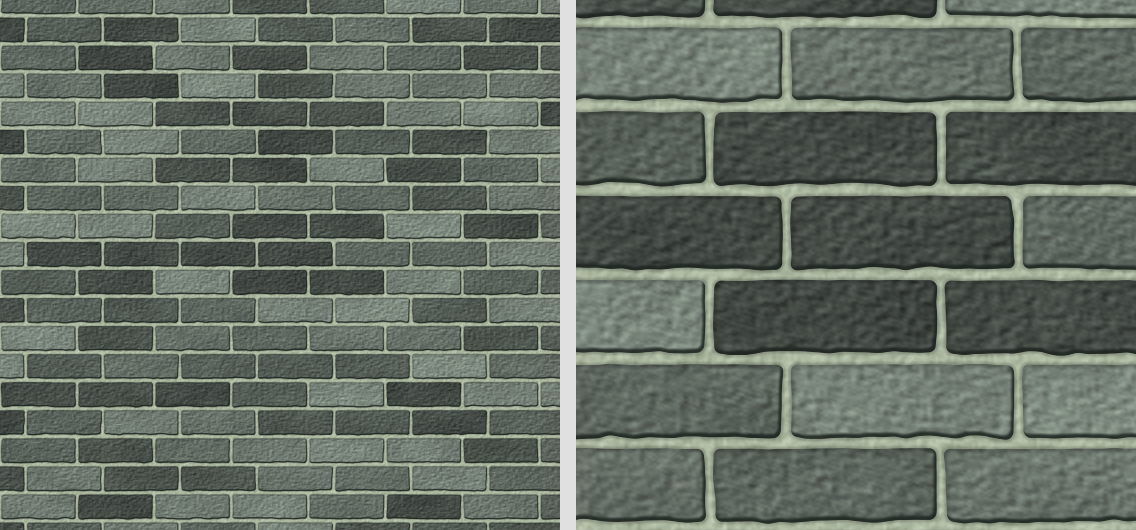
Left: the whole. Right: its middle third, enlarged.
This texture is drawn by a Shadertoy shader. Its source:

```glsl
// Weathered grey-green brick wall in a third-offset running bond with pale mortar.

const vec2 GRID = vec2(7.266, 18.89);        // bricks across and courses down
const float BRICK_ASPECT = 2.757;            // cell width over cell height
const vec2 JOINT = vec2(0.105, 0.135);       // mortar width, in course heights
const vec3 BRICK_TINT = vec3(0.91, 1.0, 0.92);
const vec3 MORTAR_COLOR = vec3(0.68, 0.73, 0.635);
const vec3 SHADOW_COLOR = vec3(0.12, 0.15, 0.13);

float hash(vec2 p) {
    return fract(sin(dot(p, vec2(12.9898, 78.233))) * 43758.5453);
}

float valueNoise(vec2 p) {
    vec2 i = floor(p), f = fract(p);
    f = f * f * (3.0 - 2.0 * f);
    return mix(mix(hash(i), hash(i + vec2(1, 0)), f.x),
               mix(hash(i + vec2(0, 1)), hash(i + vec2(1, 1)), f.x), f.y);
}

// Signed noise with two octaves
float roughness(vec2 p) {
    return valueNoise(p) + 0.5 * valueNoise(p * 2.1 + 17.3) - 0.75;
}

// Grain lit from the upper left
float embossedGrain(vec2 p, vec2 frequency) {
    vec2 q = p * frequency;
    return roughness(q) - roughness(q - vec2(0.55, 0.65));
}

float roundedBox(vec2 p, vec2 halfSize, float radius) {
    vec2 q = abs(p) - halfSize + radius;
    return length(max(q, 0.0)) + min(max(q.x, q.y), 0.0) - radius;
}

// Distance to a brick with uneven ends and a wavy lower edge
float brickDistance(vec2 p, vec2 id) {
    vec2 halfSize = 0.5 * (vec2(BRICK_ASPECT, 1.0) - JOINT);
    float lower = smoothstep(-0.1, 0.4, p.y);
    float side = step(0.0, p.x);
    float slant = hash(id * 1.7 + side * 31.0 + 5.0) - 0.5;
    float wave = roughness(vec2(p.x * 3.2, 0.0) + id * 13.7);
    float endWave = roughness(vec2(side * 9.0, p.y * 3.5) + id * 7.3);
    p.x += smoothstep(0.9, 1.3, abs(p.x)) * (slant * p.y * 0.07 + endWave * 0.025);
    p.y += wave * mix(0.015, 0.05, lower);
    return roundedBox(p, halfSize, 0.085);
}

vec3 mortarShade(vec2 p, float d) {
    float grain = embossedGrain(p, vec2(13.0)) * 0.09 + roughness(p * 4.0) * 0.05;
    float contact = 1.0 - smoothstep(0.0, 0.055, d);
    return (MORTAR_COLOR + grain) * (1.0 - 0.2 * contact);
}

vec3 brickShade(vec2 p, vec2 id) {
    float tone = mix(0.27, 0.54, hash(id + 3.1));
    tone += roughness(p * vec2(0.8, 1.3)) * 0.06;
    float grain = embossedGrain(p, vec2(10.0, 14.0)) * 0.13;
    return BRICK_TINT * (tone + grain * (0.55 + tone));
}

void mainImage(out vec4 fragColor, in vec2 fragCoord) {
    vec2 uv = fragCoord / iResolution.xy;
    vec2 p = vec2(uv.x, 1.0 - uv.y) * GRID * vec2(BRICK_ASPECT, 1.0);
    float pixel = GRID.y / iResolution.y;

    // Cell layout, measured downward from the first full course
    float course = floor(p.y - 0.56);
    float shift = mod(course, 2.0) < 0.5 ? 1.0 / 3.0 : 0.0;
    float along = p.x / BRICK_ASPECT - shift;
    vec2 id = vec2(floor(along), course);
    vec2 local = vec2((fract(along) - 0.5) * BRICK_ASPECT, fract(p.y - 0.56) - 0.5);

    float d = brickDistance(local, id);
    float shifted = brickDistance(local + vec2(0.025, 0.042), id);
    float inside = 1.0 - smoothstep(-0.6 * pixel, 0.6 * pixel, d);

    // Brick face, soft bevel and dark lower-right rim
    vec3 face = brickShade(p, id);
    face *= 1.0 - 0.22 * smoothstep(-0.07, 0.0, d);
    float rim = smoothstep(-0.03, 0.02, shifted);
    face = mix(face, SHADOW_COLOR, 0.85 * rim);

    vec3 color = mix(mortarShade(p, d), face, inside);
    fragColor = vec4(clamp(color, 0.0, 1.0), 1.0);
}
```
